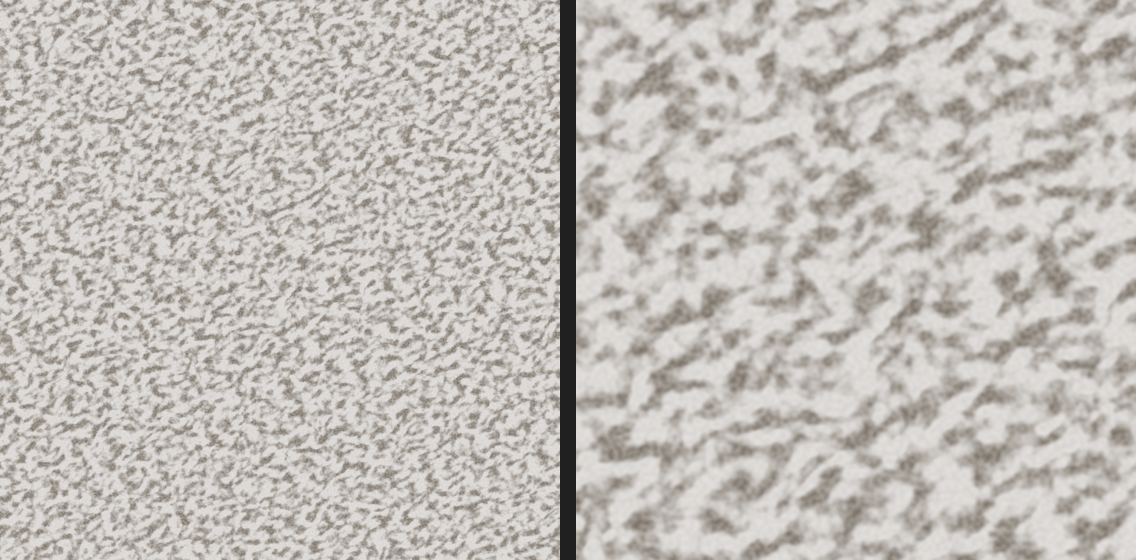
Left, the full canvas; right, a detail of the centre.
A WebGL 1 fragment shader for this texture:

```glsl
precision highp float;
// Pale rough plaster with small, slanted, grainy grey-brown pits.

uniform vec2 u_resolution;

const float TAU = 6.2831853;
const vec3 PLASTER_COLOR = vec3(0.864, 0.854, 0.844);
const vec3 PIT_COLOR = vec3(0.568, 0.538, 0.502);

float hash(vec2 cell) {
    vec3 q = fract(vec3(cell.xyx) * 0.1031);
    q += dot(q, q.yzx + 33.33);
    return fract((q.x + q.y) * q.z);
}

vec2 gradientAt(vec2 cell) {
    float angle = TAU * hash(cell);
    return vec2(cos(angle), sin(angle));
}

// Gradient noise, centred on zero with a deviation near 0.22.
float gradientNoise(vec2 p) {
    vec2 cell = floor(p);
    vec2 f = p - cell;
    vec2 fade = f * f * f * (f * (f * 6.0 - 15.0) + 10.0);
    vec2 e = vec2(1.0, 0.0);
    float a = dot(gradientAt(cell), f);
    float b = dot(gradientAt(cell + e.xy), f - e.xy);
    float c = dot(gradientAt(cell + e.yx), f - e.yx);
    float d = dot(gradientAt(cell + e.xx), f - e.xx);
    return mix(mix(a, b, fade.x), mix(c, d, fade.x), fade.y);
}

// Noise stretched along a direction; frequency is (along, across).
float slantedNoise(vec2 p, float angle, vec2 frequency, float seed) {
    float c = cos(angle);
    float s = sin(angle);
    vec2 turned = vec2(c * p.x + s * p.y, c * p.y - s * p.x);
    return gradientNoise(turned * frequency + seed);
}

// Bends the plane so that the pits wander.
vec2 warp(vec2 p, float frequency, float amount) {
    vec2 offset = vec2(gradientNoise(p * frequency + 211.3),
                       gradientNoise(p * frequency + 347.7));
    return p + amount * offset;
}

// Surface height in units of its standard deviation.
float plasterHeight(vec2 p) {
    float broad = slantedNoise(p, 0.40, vec2(46.0, 74.0), 517.2);
    float medium = slantedNoise(p, 0.65, vec2(84.0, 116.0), 739.6);
    float fine = slantedNoise(p, 0.15, vec2(165.0, 195.0), 953.1);
    return (broad + 0.70 * medium + 0.26 * fine) / 0.27;
}

void main() {
    vec2 uv = gl_FragCoord.xy / u_resolution.y;

    // Low ground fades softly into pits.
    float height = plasterHeight(warp(uv, 22.0, 0.008));
    float pit = 1.0 - smoothstep(-2.2, 1.05, height);
    vec3 color = mix(PLASTER_COLOR, PIT_COLOR, pit);

    // Fine grain, strongest on the pit floors.
    float grain = slantedNoise(uv, 0.8, vec2(270.0), 1201.4);
    color += grain * mix(0.04, 0.15, pit);

    gl_FragColor = vec4(color, 1.0);
}
```
